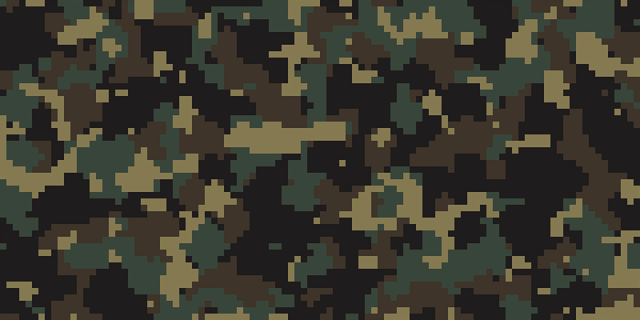
Write a Shadertoy shader that draws this pattern.

```glsl
// Blocky four-tone camouflage: layers of gradient noise are sampled once
// per square cell and thresholded to stack brown, green and tan on black.
// Neighbouring cells are blended with a soft edge and a faint halo.

#define ROWS 50.0          // cells over the canvas height
#define BROWN_SCALE 6.2    // noise lattice cells over the canvas height
#define GREEN_SCALE 6.6
#define TAN_SCALE 8.6
#define BROWN_LEVEL 0.29   // thresholds in standard deviations
#define GREEN_LEVEL 0.58
#define TAN_LEVEL 1.02
#define ROUGHNESS 0.45     // weight of the fine octave
#define CLUMPING 0.35      // weight of the broad field shared by all layers
#define EDGE_WIDTH 0.18    // soft edge, in cells
#define HALO 0.3           // contrast overshoot beside the edges

const vec3 BLACK = vec3(0.122, 0.108, 0.112);
const vec3 BROWN = vec3(0.243, 0.203, 0.160);
const vec3 GREEN = vec3(0.220, 0.272, 0.228);
const vec3 TAN   = vec3(0.522, 0.476, 0.316);

// Integer hash giving two values in 0..1
vec2 hash2(ivec2 lattice, int seed) {
    const uint MUL = 1664525u;
    uvec2 v = uvec2(lattice + ivec2(seed * 131, seed * 57)) * MUL + 1013904223u;
    for (int i = 0; i < 2; i++) {
        v.x += v.y * MUL;
        v.y += v.x * MUL;
        v ^= v >> 16u;
    }
    return vec2(v & 0xffffu) / 65535.0;
}

// Slope contribution of one lattice corner
float corner(ivec2 lattice, vec2 offset, int seed) {
    return dot(normalize(hash2(lattice, seed) - 0.50001), offset);
}

// Gradient noise scaled to roughly unit standard deviation
float noise(vec2 p, int seed) {
    ivec2 i = ivec2(floor(p));
    vec2 f = fract(p);
    vec2 u = f * f * f * (f * (f * 6.0 - 15.0) + 10.0);
    float low = mix(corner(i, f, seed),
                    corner(i + ivec2(1, 0), f - vec2(1, 0), seed), u.x);
    float high = mix(corner(i + ivec2(0, 1), f - vec2(0, 1), seed),
                     corner(i + ivec2(1, 1), f - vec2(1, 1), seed), u.x);
    return mix(low, high, u.y) / 0.216;
}

// Two octaves plus the shared broad field, again with unit deviation
float layer(vec2 p, float scale, float broad, int seed) {
    float n = noise(p * scale, seed)
            + ROUGHNESS * noise(p * scale * 2.3 + 0.37, seed + 1);
    n /= sqrt(1.0 + ROUGHNESS * ROUGHNESS);
    return (n + CLUMPING * broad) / sqrt(1.0 + CLUMPING * CLUMPING);
}

// Flat colour of one cell
vec3 cellColor(vec2 cell) {
    vec2 p = (cell + 0.5) / ROWS;
    float broad = noise(p * 2.6 + 0.21, 3);
    vec3 color = BLACK;
    if (layer(p, BROWN_SCALE, broad, 11) > BROWN_LEVEL) color = BROWN;
    if (layer(p + 0.043, GREEN_SCALE, broad, 23) > GREEN_LEVEL) color = GREEN;
    if (layer(p + 0.071, TAN_SCALE, broad, 37) > TAN_LEVEL) color = TAN;
    return color;
}

void mainImage(out vec4 fragColor, in vec2 fragCoord) {
    vec2 p = fragCoord / iResolution.y * ROWS - 0.5;
    vec2 cell = floor(p);
    vec2 f = fract(p) - 0.5;

    // The four cells around this point
    vec3 a = cellColor(cell);
    vec3 b = cellColor(cell + vec2(1, 0));
    vec3 c = cellColor(cell + vec2(0, 1));
    vec3 d = cellColor(cell + vec2(1, 1));

    // Crisp blend, then push it away from a wider blend
    float width = max(EDGE_WIDTH, ROWS / iResolution.y);
    vec2 t = clamp(f / width + 0.5, 0.0, 1.0);
    vec2 s = clamp(f / (3.0 * width) + 0.5, 0.0, 1.0);
    vec3 crisp = mix(mix(a, b, t.x), mix(c, d, t.x), t.y);
    vec3 wide = mix(mix(a, b, s.x), mix(c, d, s.x), s.y);
    fragColor = vec4(crisp + HALO * (crisp - wide), 1.0);
}
```
